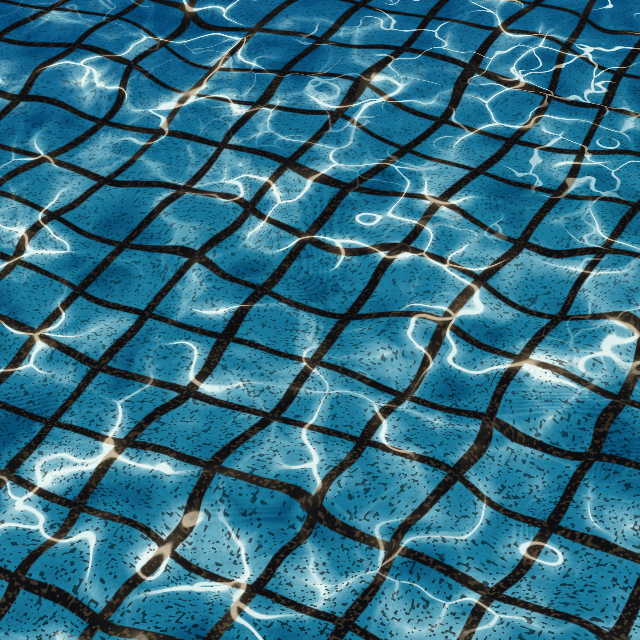
Write a WebGL 2 fragment shader that draws this texture.

```glsl
#version 300 es
precision highp float;

uniform vec2 u_resolution;
out vec4 fragColor;

const vec3 DEEP = vec3(0.02, 0.31, 0.46);
const vec3 WATER = vec3(0.10, 0.48, 0.61);
const vec3 PALE = vec3(0.40, 0.67, 0.75);
const vec3 SUNLIT = vec3(0.90, 0.96, 0.95);
const vec3 FAR_BLUE = vec3(0.01, 0.27, 0.50);
const vec3 GROUT = vec3(0.045, 0.05, 0.065);
const vec3 GRIT = vec3(0.46, 0.39, 0.28);
const vec2 LINE_HALF_WIDTH = vec2(0.063, 0.055);  // in tiles
const float WAVE_SIZE = 0.046;
const float RIPPLE_SIZE = 0.014;
const float SPECKS_PER_TILE = 36.0;
const float FILAMENT_WIDTH = 0.022;

// Perspective from floor tiles to the canvas
const mat3 FLOOR_TO_CANVAS = mat3(
    0.1246, -0.0609, -0.029,
    0.0947, 0.1110, 0.040,
    0.3359, 0.2513, 1.0);

vec2 hash2(vec2 p) {
    vec3 q = fract(p.xyx * vec3(0.1031, 0.1030, 0.0973));
    q += dot(q, q.yzx + 33.33);
    return fract((q.xx + q.yz) * q.zy);
}

// Two independent channels of smooth value noise
vec2 noise2(vec2 p) {
    vec2 i = floor(p), f = fract(p);
    f = f * f * f * (f * (f * 6.0 - 15.0) + 10.0);
    vec2 low = mix(hash2(i), hash2(i + vec2(1, 0)), f.x);
    vec2 high = mix(hash2(i + vec2(0, 1)), hash2(i + vec2(1, 1)), f.x);
    return mix(low, high, f.y);
}

// Distance to the border between the two nearest scattered cells
float cellBorder(vec2 p) {
    vec2 cell = floor(p), nearest = vec2(9.0), second = vec2(9.0);
    for (int y = -2; y <= 2; y++)
    for (int x = -2; x <= 2; x++) {
        vec2 c = cell + vec2(x, y);
        vec2 d = c + 0.1 + 0.8 * hash2(c) - p;
        if (dot(d, d) < dot(nearest, nearest)) {
            second = nearest;
            nearest = d;
        } else if (dot(d, d) < dot(second, second)) {
            second = d;
        }
    }
    return dot(0.5 * (nearest + second), normalize(second - nearest));
}

// x: sharp filament of light, y: soft halo around it
vec2 caustic(vec2 p, float width) {
    vec2 bend = (noise2(p * 1.9 + 7.0) - 0.5) * 0.8
              + (noise2(p * 4.3 + 31.0) - 0.5) * 0.22;
    float d = cellBorder(p + bend);
    float strength = noise2(p * 1.4 + 53.0).x;
    width *= 0.4 + strength;
    float aa = 0.004;
    float core = 1.0 - smoothstep(width * 0.4, width + aa, d);
    return vec2(core * smoothstep(0.36, 0.6, strength),
                exp(-d * 7.0) * (0.25 + strength));
}

// Share of the pixel covered by the grid lines
float gridLines(vec2 tile) {
    vec2 d = abs(fract(tile + 0.5) - 0.5);
    vec2 aa = max(fwidth(tile) * 0.8, vec2(0.008));
    vec2 cover = 1.0 - smoothstep(LINE_HALF_WIDTH - aa, LINE_HALF_WIDTH + aa, d);
    return max(cover.x, cover.y);
}

vec2 toFloor(vec2 p) {
    vec3 q = inverse(FLOOR_TO_CANVAS) * vec3(p, 1.0);
    return q.xy / q.z;
}

void main() {
    vec2 p = gl_FragCoord.xy / u_resolution;

    // Refraction bends the floor seen through the surface
    vec2 wave = (noise2(p * vec2(6.0, 7.5) + 3.0) - 0.5) * WAVE_SIZE
              + (noise2(p * vec2(13.0, 17.0) + 19.0) - 0.5) * RIPPLE_SIZE;
    vec2 still = toFloor(p);
    vec2 tile = toFloor(p + wave * mix(0.85, 1.15, p.y));
    float lines = gridLines(tile);

    // Light network, finer toward the far right corner
    vec2 light = caustic(still * 0.72 + 40.0, FILAMENT_WIDTH);
    vec2 fine = caustic(still * 1.15 + 90.0, FILAMENT_WIDTH * 1.3);
    float corner = smoothstep(0.85, 1.6, p.x * 0.7 + p.y);
    float filament = max(light.x, fine.x * corner);
    float halo = light.y + fine.y * 0.3;

    // Broad shading, tile differences and small surface ripples
    float cloud = noise2(still * 1.3 + 11.0).x;
    float patchy = noise2(still * 2.7 + 23.0).y;
    float tint = hash2(floor(tile) + 60.0).x - 0.5;
    float rippleMask = smoothstep(0.62, 0.85, noise2(p * 6.0 + 71.0).x);
    float ripple = sin(noise2(p * vec2(9.0, 12.0) + 5.0).x * 70.0) * rippleMask;
    float shade = 0.42 * cloud + 0.22 * patchy + 0.62 * halo
                + 0.07 * tint + 0.06 * ripple - 0.08;

    vec3 color = mix(DEEP, WATER, smoothstep(0.08, 0.42, shade));
    color = mix(color, PALE, smoothstep(0.42, 0.74, shade));
    color = mix(color, SUNLIT, smoothstep(0.72, 1.08, shade));
    float distant = smoothstep(0.55, 1.05, p.y - 0.12 * p.x);
    color = mix(color, FAR_BLUE, 0.5 * distant * (1.0 - smoothstep(0.4, 0.9, shade)));

    // Dark specks in the tiles, warm grit in the lines
    vec2 grain = noise2(tile * SPECKS_PER_TILE);
    float speck = smoothstep(0.68, 0.86, grain.x) * mix(0.6, 0.2, p.y);
    color *= 1.0 - speck;
    color *= 0.95 + 0.1 * grain.y;
    float grit = smoothstep(0.5, 0.9, grain.y) * mix(0.45, 0.15, p.y);
    vec3 lineColor = mix(GROUT, GRIT, clamp(grit + 0.6 * halo * halo, 0.0, 0.8));
    color = mix(color, lineColor, lines);

    // Filaments glow over everything, warmer across the lines
    vec3 glow = mix(SUNLIT, vec3(0.95, 0.86, 0.70), lines * 0.7);
    color = mix(color, glow, filament * mix(0.92, 0.7, lines));
    fragColor = vec4(color, 1.0);
}
```
